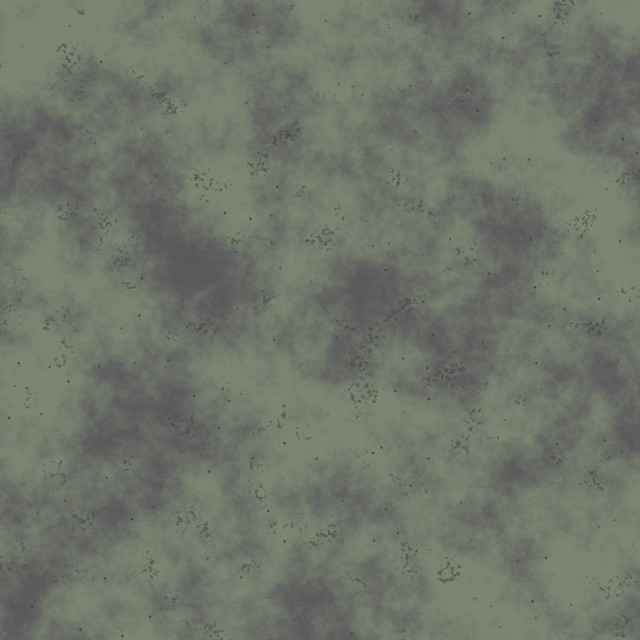
A WebGL 1 fragment shader for this texture:

```glsl
precision highp float;
// Weathered grey-green surface: cloudy mauve-grey stains from layered gradient
// noise, crumbly dark lichen where two noise scales peak together, and a
// sparse scatter of small round pits placed by a jittered grid.

uniform vec2 u_resolution;

const vec3 MOSS_GREEN = vec3(0.482, 0.522, 0.445);
const vec3 STAIN_MAUVE = vec3(0.350, 0.345, 0.357);
const vec3 LICHEN_DARK = vec3(0.265, 0.295, 0.262);
const vec3 LICHEN_PALE = vec3(0.500, 0.525, 0.435);
const vec3 PIT_COLOR = vec3(0.235, 0.255, 0.240);

const float STAIN_SCALE = 4.4;
const float STAIN_GAIN = 0.71;
const float STAIN_LOW = -0.28;      // noise level where stains begin
const float STAIN_HIGH = 0.46;      // noise level of a full stain
const float LICHEN_SCALE = 13.0;
const float CRUMB_SCALE = 140.0;
const float CRUMB_WEIGHT = 1.0;
const float LICHEN_LEVEL = 0.31;
const float LICHEN_OPACITY = 0.58;
const float PIT_CELLS = 22.0;
const float PIT_CHANCE = 0.34;
const float PIT_RADIUS = 0.0020;
const float GRAIN_SCALE = 190.0;
const float GRAIN_STRENGTH = 0.015;

vec2 hash2(vec2 p) {
  vec3 q = fract(p.xyx * vec3(0.1031, 0.1030, 0.0973));
  q += dot(q, q.yzx + 33.33);
  return fract((q.xx + q.yz) * q.zy);
}

vec2 gradientAt(vec2 cell) {
  float angle = 6.28319 * hash2(cell).x;
  return vec2(cos(angle), sin(angle));
}

float gradientNoise(vec2 p) {
  vec2 i = floor(p);
  vec2 f = p - i;
  vec2 w = f * f * f * (f * (f * 6.0 - 15.0) + 10.0);
  vec2 e = vec2(1.0, 0.0);
  float a = dot(gradientAt(i), f);
  float b = dot(gradientAt(i + e), f - e);
  float c = dot(gradientAt(i + e.yx), f - e.yx);
  float d = dot(gradientAt(i + e.xx), f - e.xx);
  return mix(mix(a, b, w.x), mix(c, d, w.x), w.y);
}

// Layered noise; each octave is rotated to hide the lattice.
float fbm(vec2 p, int octaves, float gain) {
  const mat2 TURN = mat2(1.6, 1.2, -1.2, 1.6);
  float sum = 0.0;
  float amplitude = 0.5;
  for (int i = 0; i < 7; i++) {
    if (i >= octaves) break;
    sum += amplitude * gradientNoise(p);
    p = TURN * p + 17.3;
    amplitude *= gain;
  }
  return sum;
}

// Coverage of round pits, at most one per grid cell.
float pits(vec2 uv, float pixel) {
  vec2 cell = floor(uv * PIT_CELLS);
  vec2 traits = hash2(cell + 71.0);
  vec2 center = (cell + 0.1 + 0.8 * hash2(cell + 140.0)) / PIT_CELLS;
  float radius = PIT_RADIUS * mix(0.7, 1.0, traits.y);
  float edge = 0.7 * pixel;
  float disc = 1.0 - smoothstep(radius - edge, radius + edge, distance(uv, center));
  return disc * step(traits.x, PIT_CHANCE) * mix(0.4, 0.85, traits.y);
}

void main() {
  float pixel = 1.0 / u_resolution.y;
  vec2 uv = gl_FragCoord.xy * pixel;

  // Soft stains with wispy borders
  float cloud = fbm(uv * STAIN_SCALE + 52.3, 7, STAIN_GAIN);
  float stain = smoothstep(STAIN_LOW, STAIN_HIGH, cloud);
  vec3 color = mix(MOSS_GREEN, STAIN_MAUVE, stain);

  // Faint surface grain
  color *= 1.0 + GRAIN_STRENGTH * gradientNoise(uv * GRAIN_SCALE + 5.0);

  // Crumbly lichen clusters with a few pale crumbs beside the dark ones
  float cluster = fbm(uv * LICHEN_SCALE + 83.1, 5, 0.6);
  float crumbs = CRUMB_WEIGHT * fbm(uv * CRUMB_SCALE + 9.4, 2, 0.7);
  float dark = smoothstep(LICHEN_LEVEL - 0.06, LICHEN_LEVEL + 0.20, cluster + crumbs);
  dark *= smoothstep(0.13, 0.22, cluster);
  float pale = smoothstep(LICHEN_LEVEL, LICHEN_LEVEL + 0.15, cluster - crumbs);
  color = mix(color, LICHEN_PALE, 0.18 * pale);
  color = mix(color, LICHEN_DARK, LICHEN_OPACITY * dark);

  // Scattered pits
  color = mix(color, PIT_COLOR, pits(uv, pixel));

  gl_FragColor = vec4(color, 1.0);
}
```
